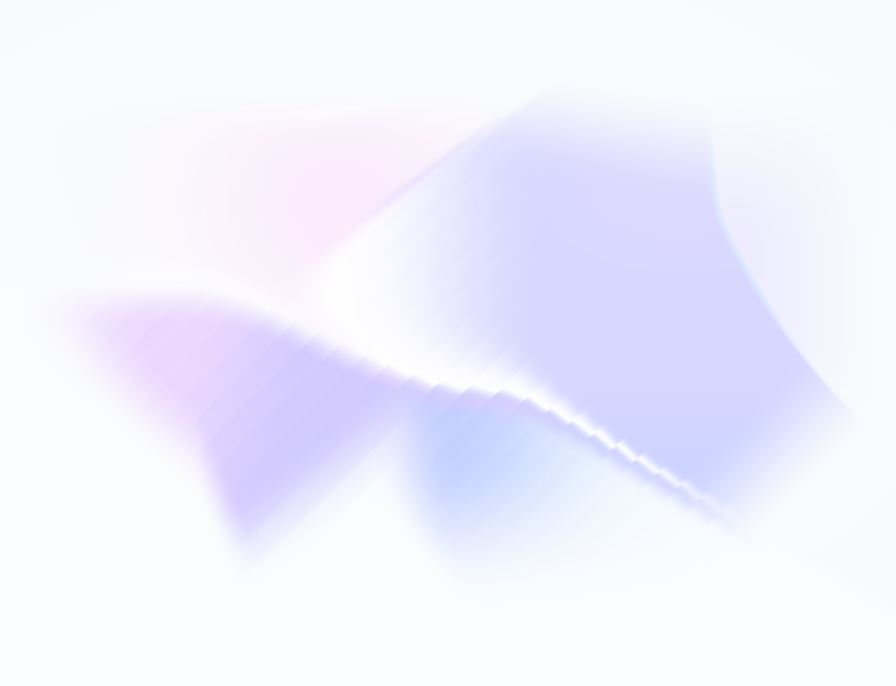
Reproduce this background procedurally as a Shadertoy shader.

```glsl
const vec3 PAPER = vec3(0.974, 0.982, 0.990);
const vec3 WHITE = vec3(0.995, 0.995, 1.0);
const vec3 BLUSH = vec3(0.985, 0.920, 0.990);
const vec3 ORCHID = vec3(0.925, 0.845, 1.0);
const vec3 LAVENDER = vec3(0.825, 0.795, 1.0);
const vec3 PERIWINKLE = vec3(0.845, 0.845, 1.0);
const vec3 SKY = vec3(0.765, 0.815, 1.0);
const vec3 ICE = vec3(0.900, 0.955, 1.0);

float hash(float n) {
    return fract(sin(n * 12.9898) * 43758.5453);
}

// Falls from 1 to 0 between two edges
float fade(float a, float b, float x) {
    return 1.0 - smoothstep(a, b, x);
}

float bell(float x, float width) {
    float t = x / width;
    return exp(-t * t);
}

// Zero below the origin, linear above it, rounded in between
float softRamp(float x, float roundness) {
    return 0.5 * (x + sqrt(x * x + roundness));
}

// Height of the long fold that crosses the canvas
float foldHeight(float x) {
    return 0.597 - 0.16 * smoothstep(0.2, 0.53, x) - 0.77 * softRamp(x - 0.575, 0.0008);
}

// Left rim of the upper sheet
float leftRim(float y) {
    return 0.295 + length(vec2(1.05 * (y - 0.575), 0.05));
}

// Right rim of the upper sheet
float rightRim(float y) {
    float t = 0.69 - y;
    float low = max(t, 0.0);
    return 0.79 + 0.46 * softRamp(t, 0.003) + 1.2 * low * low * low;
}

// Diagonal pleats: a sawtooth with a softened step and varied strength
float pleats(vec2 p, float count) {
    float s = (p.x * 1.306 - p.y) * count;
    float f = fract(s);
    float tooth = f * fade(0.9, 1.0, f) - 0.45;
    return tooth * mix(0.5, 1.0, hash(floor(s)));
}

vec3 backdrop(vec2 p) {
    vec3 col = mix(PAPER, WHITE, 0.6 * bell(length((p - vec2(0.45, 0.55)) / vec2(0.45, 0.36)), 0.8));
    float blush = bell(p.x - 0.38, 0.16) * bell(p.y - 0.70, 0.19) * fade(0.79, 0.88, p.y);
    col = mix(col, BLUSH, blush);
    float arc = p.y - 0.832 - 2.5 * pow(max(p.x - 0.33, 0.0), 2.0);
    return mix(col, WHITE, 0.6 * bell(arc, 0.008) * bell(p.x - 0.37, 0.06));
}

vec3 upperSheet(vec3 col, vec2 p, float fold, float pleat) {
    float fromLeft = p.x - leftRim(p.y);
    float fromRight = p.x - rightRim(p.y);
    // Pale veil beyond the right rim
    float veil = 0.6 * fade(0.82, 0.99, p.x) * smoothstep(0.38, 0.50, p.y) * fade(0.64, 0.88, p.y);
    col = mix(col, vec3(0.90, 0.885, 1.0), veil * smoothstep(-0.01, 0.01, fromRight));
    // Body colour with a bright left side
    vec3 body = mix(PERIWINKLE, vec3(0.80, 0.83, 1.0), fade(0.28, 0.5, p.y));
    body = mix(body, vec3(0.875, 0.855, 0.995), bell(p.x - 0.76, 0.12) * smoothstep(0.55, 0.78, p.y));
    float shine = fade(0.38, 0.61, p.x + 0.012 * pleat);
    body = mix(body, WHITE, shine);
    float glowWidth = mix(0.075, 0.009, smoothstep(0.42, 0.72, p.x));
    body = mix(body, WHITE, bell(fold, glowWidth) * fade(0.70, 0.86, p.x));
    float rimWidth = mix(0.03, 0.01, smoothstep(0.58, 0.72, p.y));
    float mask = smoothstep(-rimWidth, rimWidth, fromLeft) * fade(-0.006, 0.006, fromRight);
    mask *= fade(0.74, 0.90, p.y + 0.2 * (p.x - 0.6)) * fade(0.53, 0.69, p.x - 0.75 * p.y);
    col = mix(col, body, mask);
    // Thin light on both rims
    float rimSpan = smoothstep(0.36, 0.45, p.y) * fade(0.72, 0.83, p.y);
    col = mix(col, mix(WHITE, vec3(0.84, 0.91, 1.0), smoothstep(0.42, 0.6, p.y)), 0.6 * rimSpan * bell(fromRight, 0.004));
    float creaseSpan = smoothstep(0.66, 0.74, p.y) * fade(0.78, 0.85, p.y);
    return mix(col, PERIWINKLE, 0.45 * creaseSpan * bell(fromLeft + 0.008, 0.008));
}

vec3 lowerSheet(vec3 col, vec2 p, float fold, float pleat) {
    float softness = mix(0.075, 0.012, smoothstep(0.15, 0.65, p.x));
    float below = fade(-softness, 0.003, fold);
    // Violet wing on the left
    float lowerEdge = 0.53 - 1.1 * p.x - 2.0 * max(p.x - 0.22, 0.0);
    float wing = smoothstep(-0.01, 0.13, p.y - lowerEdge) * smoothstep(0.01, 0.18, p.x);
    float diagonal = smoothstep(-0.14, 0.01, p.y - p.x + 0.02 * pleat);
    wing *= max(diagonal, bell(fold, 0.09)) * fade(0.48, 0.64, p.x);
    vec3 violet = mix(ORCHID, LAVENDER, smoothstep(0.18, 0.33, p.x - 0.25 * (p.y - 0.4)));
    col = mix(col, violet, wing * below);
    // Blue wing on the right
    float drop = max(0.34 - p.y, 0.0);
    float fromEdge = p.x - 0.46 - 1.4 * drop * drop;
    float edgeWidth = mix(0.02, 0.05, smoothstep(0.15, 0.35, p.y));
    float blue = smoothstep(-edgeWidth, edgeWidth, fromEdge) * smoothstep(0.11, 0.34, p.y);
    blue *= fade(0.52, 0.86, p.x + 0.02 * pleat);
    vec3 tint = mix(SKY, ICE, smoothstep(0.48, 0.76, p.x - 0.3 * (p.y - 0.35)));
    col = mix(col, tint, blue * below);
    // Tinted shadow just under the fold
    vec3 shade = mix(vec3(0.88, 0.79, 0.99), vec3(0.76, 0.78, 1.0), smoothstep(0.54, 0.68, p.x));
    float span = smoothstep(0.33, 0.45, p.x) * fade(0.74, 0.86, p.x);
    col = mix(col, shade, 0.65 * span * below * bell(fold + 0.012, 0.018));
    return col + 0.014 * pleat * below * max(wing, blue);
}

void mainImage(out vec4 fragColor, in vec2 fragCoord) {
    vec2 p = fragCoord / iResolution.xy;
    float pleat = pleats(p, 20.0);
    float serration = 0.010 * pleat * smoothstep(0.12, 0.5, p.x);
    float fold = p.y - foldHeight(p.x) + serration;

    vec3 col = backdrop(p);
    col = upperSheet(col, p, fold, pleat);
    // Lower half starts from clean paper before its wings are laid on
    col = mix(col, mix(PAPER, WHITE, 0.4), fade(-0.012, 0.003, fold));
    col = lowerSheet(col, p, fold, pleat);
    // Highlight along the left part of the fold
    float crest = smoothstep(0.07, 0.18, p.x) * fade(0.26, 0.40, p.x);
    col = mix(col, WHITE, 0.55 * crest * bell(fold, 0.018));
    fragColor = vec4(clamp(col, 0.0, 1.0), 1.0);
}
```
